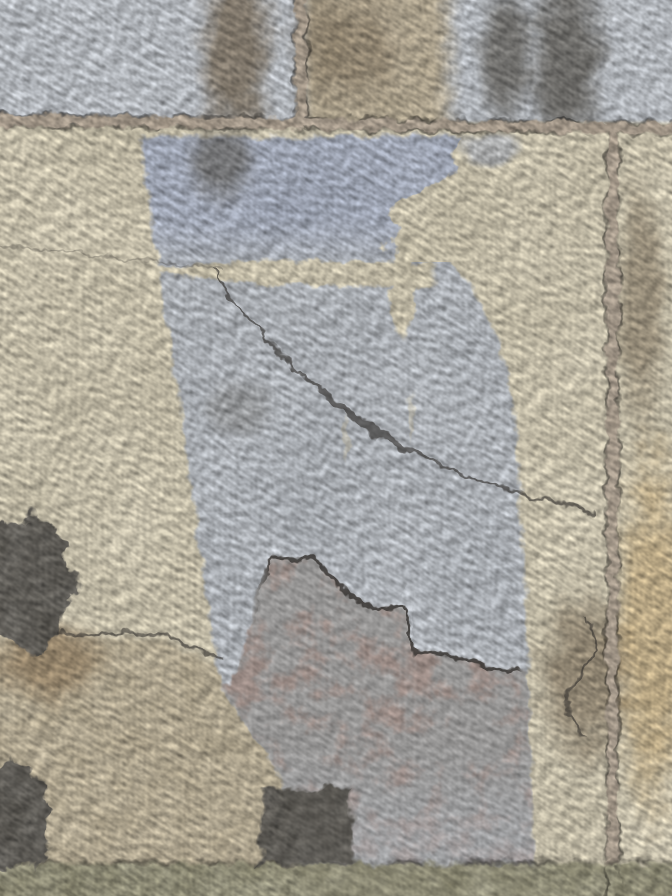
Write a WebGL 2 fragment shader that draws this texture.

```glsl
#version 300 es
precision highp float;
// Weathered stone wall: cream stucco, a grey painted panel, mortar joints, cracks and flaked plaster.
uniform vec2 u_resolution;
out vec4 outColor;

vec2 hashDir(vec2 c) {
  float a = 6.2832 * fract(sin(dot(c, vec2(127.1, 311.7))) * 43758.5);
  return vec2(cos(a), sin(a));
}

float gradNoise(vec2 p) {
  vec2 i = floor(p), f = fract(p), u = f * f * (3.0 - 2.0 * f), e = vec2(1, 0);
  return mix(mix(dot(hashDir(i), f), dot(hashDir(i + e), f - e), u.x),
             mix(dot(hashDir(i + e.yx), f - e.yx), dot(hashDir(i + 1.0), f - 1.0), u.x), u.y);
}

float fbm(vec2 p) {
  float sum = 0.0, amp = 0.6;
  for (int i = 0; i < 4; i++) {
    sum += amp * gradNoise(p);
    p = mat2(1.6, 1.2, -1.2, 1.6) * p + 7.3;
    amp *= 0.55;
  }
  return sum;
}

// Chiselled relief, stretched along the diagonal tool marks
float relief(vec2 p) {
  vec2 q = mat2(0.85, -0.5, 0.5, 0.85) * p;
  return gradNoise(q * vec2(11, 23)) + 0.55 * gradNoise(q * vec2(27, 38)) + 0.8 * fbm(p * 6.0);
}

// 1 where x is under the edge, 0 above it
float below(float edge, float x, float soft) { return 1.0 - smoothstep(edge - soft, edge + soft, x); }

// Ragged blob; shape holds centre and radius
float blob(vec2 p, vec4 shape, float soft) {
  return below(1.0, length((p - shape.xy) / shape.zw) + 0.55 * fbm(p * 3.5), soft);
}

vec3 stain(vec3 col, vec2 p, vec4 shape, vec4 tint) {
  return mix(col, tint.rgb, tint.a * blob(p, shape, 0.5));
}

// Upper rim of the flaked plaster, as height over x
float flakeRim(float x) {
  return 4.77 + 0.43 * smoothstep(2.6, 3.2, x) + 0.38 * smoothstep(3.46, 3.58, x)
       + 0.17 * smoothstep(3.6, 4.5, x) + 1.1 * below(2.15, x, 0.2);
}

void main() {
  // Wall units: 5.76 wide, 7.68 high, y runs downward
  vec2 p = gl_FragCoord.xy / u_resolution;
  p = vec2(p.x, 1.0 - p.y) * vec2(5.76, 7.68);
  float px = 7.68 / u_resolution.y;
  vec2 q = p + 0.06 * vec2(gradNoise(p * 8.0), gradNoise(p * 8.0 + 40.0))
             + 0.02 * vec2(gradNoise(p * 27.0), gradNoise(p * 27.0 + 60.0));
  float broad = fbm(p * 1.3), mottle = fbm(p * 4.0 + 20.0);
  vec3 grey = vec3(0.655, 0.67, 0.69), brown = vec3(0.43, 0.38, 0.31), soot = vec3(0.36, 0.35, 0.33);

  // Cream stucco and the bare lower stone
  vec3 col = vec3(0.745, 0.718, 0.64) + 0.07 * broad;
  float ledge = q.y - 5.42 - 0.22 * smoothstep(1.3, 1.9, p.x);
  col = mix(col, vec3(0.655, 0.615, 0.53) + 0.1 * mottle, 0.85 * smoothstep(0.0, 0.1, ledge) * below(3.0, p.x, 0.1));
  col = stain(col, p, vec4(0.4, 5.65, 0.42, 0.3), vec4(0.55, 0.48, 0.38, 0.8));

  // Grey painted panel with a cream band and drips
  float left = 1.03 + 0.145 * p.y + 0.45 * smoothstep(5.7, 6.9, p.y);
  float right = 3.85 + 0.57 * (1.0 - exp(4.05 - 1.8 * p.y)) + 0.03 * (p.y - 2.25);
  if (p.y < 2.25) right = 3.9 - 0.55 * smoothstep(1.4, 1.85, p.y) + 0.25 * mottle;
  float panel = below(right, q.x, 0.025) * below(q.x, left, 0.025) * below(q.y, 1.17, 0.03);
  float band = below(0.025 + 0.08 * smoothstep(1.3, 2.3, p.x), abs(q.y - 2.3 - 0.015 * p.x), 0.02) * below(3.72, q.x, 0.04);
  float drip = below(1.0, length((q - vec2(3.45, 2.5)) / vec2(0.11, 0.37)), 0.15);
  for (float i = 0.0; i < 2.0; i++)
    drip = max(drip, 0.5 * below(1.0, length((q - vec2(3.53 - 0.57 * i, 3.57 + 0.19 * i)) / vec2(0.03, 0.18)), 0.4));
  panel *= 1.0 - max(band, drip);
  panel = max(panel, 0.6 * blob(p, vec4(4.2, 1.28, 0.25, 0.14), 0.3));
  col = mix(col, grey + 0.06 * broad - vec3(0.045, 0.035, 0) * below(2.1, p.y, 0.3), panel);

  // Flaked plaster with a rosy tint
  float slope = (flakeRim(q.x + 0.02) - flakeRim(q.x - 0.02)) / 0.04;
  float rim = (q.y - flakeRim(q.x)) / length(vec2(1, slope));
  float flake = smoothstep(-0.02, 0.02, rim) * panel;
  vec3 bare = mix(vec3(0.585, 0.58, 0.575), vec3(0.6, 0.535, 0.51), smoothstep(-0.1, 0.4, mottle + 0.5 * broad));
  col = mix(col, bare, flake * (0.95 - 0.45 * smoothstep(6.3, 7.3, p.y)));

  // Top course: grey blocks with tan and dark weathering
  vec3 course = mix(grey + 0.03, vec3(0.66, 0.62, 0.54), below(p.x, 2.6, 0.1) * below(3.85, q.x, 0.15));
  course = stain(course, p, vec4(2.02, 0.4, 0.27, 0.75), vec4(brown, 0.75));
  course = stain(course, p, vec4(2.95, 0.4, 0.4, 0.45), vec4(brown, 0.45));
  course = stain(course, p, vec4(4.86, 0.5, 0.28, 0.75), vec4(soot, 0.8));
  course = stain(course, p, vec4(4.32, 0.48, 0.2, 0.5), vec4(soot, 0.75));
  col = mix(col, course + 0.06 * mottle, below(1.05, p.y, 0.03));

  // Stains on the lower blocks
  col = stain(col, p, vec4(1.88, 1.4, 0.24, 0.32), vec4(soot, 0.65));
  col = stain(col, p, vec4(2.05, 3.5, 0.25, 0.22), vec4(soot, 0.3));
  col = stain(col, p, vec4(5.02, 5.8, 0.35, 0.6), vec4(brown, 0.6));
  col = stain(col, p, vec4(5.5, 2.6, 0.18, 0.9), vec4(brown, 0.5));
  col = stain(col, p, vec4(5.6, 5.4, 0.3, 1.3), vec4(0.68, 0.56, 0.36, 0.45));

  // Mortar joints and the ledge at the foot
  float upright = min(max(abs(q.x - 2.58), p.y - 1.05), max(abs(q.x - 5.25), 1.1 - p.y));
  float joint = min(abs(q.y - 1.03 - 0.012 * p.x), upright);
  col = mix(col, vec3(0.63, 0.585, 0.53) + 0.06 * mottle, below(0.05, joint, 0.015));
  col = mix(col, vec3(0.54, 0.53, 0.45) + 0.15 * mottle, below(q.y, 7.4, 0.03));
  float seam = max(below(0.012, abs(joint - 0.055), 0.012), below(0.02, abs(q.y - 7.39), 0.02));
  col *= 1.0 - 0.4 * seam * smoothstep(-0.25, 0.15, mottle);

  // Dark mortar repairs
  float repair = max(blob(q, vec4(0.2, 4.98, 0.4, 0.58), 0.05), blob(q, vec4(0.1, 7.03, 0.35, 0.44), 0.05));
  vec2 square = abs((q - vec2(2.63, 7.08)) / vec2(0.39, 0.32));
  repair = max(repair, below(1.0, max(square.x, square.y) + 0.25 * mottle, 0.06));
  col = mix(col, soot + 0.12 * mottle, repair);

  // Lit relief
  vec2 lit = vec2(0.012, 0.022);
  col *= 1.0 + (0.23 - 0.06 * flake) * (relief(p + lit) - relief(p - lit));

  // Cracks, with a lit lip above the flaked rim
  float crack = abs(q.y - 4.7 + 2.35 * exp(1.147 - 0.62 * q.x)) / 1.25 + 0.1 * below(1.8, p.x, 0.05) + below(p.x, 5.15, 0.05);
  float rimEnds = below(p.x, 2.25, 0.1) * below(4.46, p.x, 0.03);
  float chip = max(abs(q.x - 4.98 - 0.12 * sin(6.0 * q.y)), abs(p.y - 5.8) - 0.5);
  float dark = 0.65 * below(0.012 + 0.025 * exp(-9.0 * pow(abs(p.x - 3.15), 2.0)), crack, px);
  dark += 0.6 * below(0.012, min(chip, max(abs(ledge), abs(p.x - 1.2) - 0.7)), px);
  dark += 0.25 * below(0.01, max(abs(q.y - 2.1 - 0.11 * p.x), p.x - 1.9), px);
  dark = max(dark, 0.8 * below(0.016, abs(rim - 0.01), px) * rimEnds);
  col *= 1.0 + 0.1 * below(0.025, abs(rim + 0.04), 0.02) * rimEnds;
  outColor = vec4(mix(col, vec3(0.2, 0.19, 0.18), min(dark, 0.85)), 1);
}
```
